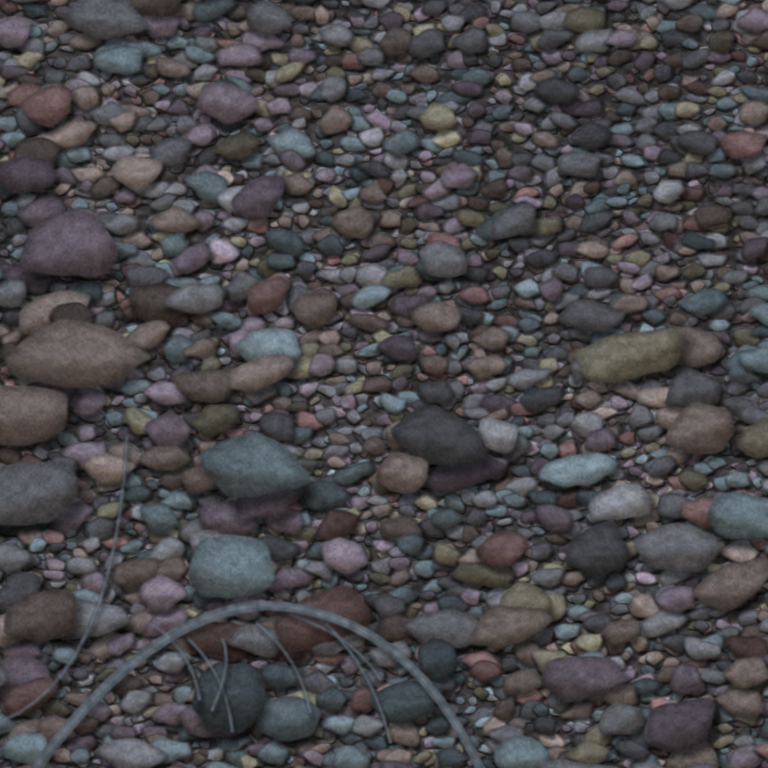
Give the GLSL for this texture, as a Shadertoy shader.

```glsl
// Dusky scree slope: flat angular stones scattered in layers from grit to rock,
// each a softened random polygon with a lit top, dark foot and cast shadow.
// A pale dead branch with thin twigs arches over the lower left.

const int LAYERS = 5;
const int SIDES = 7;
const float FINEST = 0.0135;      // row height of the smallest stones
const float GROWTH = 1.57;        // size ratio between layers
const float CELL_ASPECT = 1.5;
const float BLUR = 0.0021;        // edge softness in canvas units
const float SHADOW = 0.50;
const float GAIN = 1.06;
const vec3 GROUND = vec3(0.205, 0.198, 0.200);
const vec3 GREY = vec3(0.350, 0.350, 0.362);
const vec3 BROWN = vec3(0.375, 0.338, 0.322);
const vec3 MAUVE = vec3(0.372, 0.338, 0.368);
const vec3 SLATE = vec3(0.325, 0.368, 0.382);
const vec3 OCHRE = vec3(0.385, 0.372, 0.318);
const vec3 RUST = vec3(0.370, 0.295, 0.290);
const vec3 BARK = vec3(0.365, 0.405, 0.440);

float hash(vec2 p) {
    return fract(sin(dot(p, vec2(127.1, 311.7))) * 43758.5453);
}

float noise(vec2 p) {
    vec2 i = floor(p), f = fract(p);
    f = f * f * (3.0 - 2.0 * f);
    return mix(mix(hash(i), hash(i + vec2(1, 0)), f.x),
               mix(hash(i + vec2(0, 1)), hash(i + vec2(1, 1)), f.x), f.y);
}

vec3 stoneColour(vec2 id) {
    float kind = hash(id + 3.7), tone = hash(id + 8.3);
    vec3 c = kind < 0.30 ? GREY : kind < 0.52 ? BROWN : kind < 0.68 ? MAUVE
           : kind < 0.86 ? SLATE : kind < 0.94 ? OCHRE : RUST;
    return c * (mix(0.62, 1.25, tone) + 0.4 * pow(hash(id + 5.9), 10.0));
}

// Softened convex polygon, roughly of radius one
float stoneShape(vec2 p, vec2 id) {
    float sum = 0.0;
    for (int k = 0; k < SIDES; k++) {
        vec2 seed = id + float(k) * 1.37;
        float a = (float(k) + 0.8 * hash(seed)) * 6.2832 / float(SIDES);
        float reach = mix(0.72, 1.08, hash(seed + 21.3));
        sum += exp(11.0 * (dot(p, vec2(cos(a), sin(a))) - reach));
    }
    return log(sum + 1e-6) / 11.0;
}

// Paints one layer of stones, far rows first
void stoneLayer(inout vec3 col, vec2 uv, float size, float layer) {
    vec2 cell = size * vec2(CELL_ASPECT, 1.0);
    vec2 home = floor(uv / cell);
    for (int j = 1; j >= -1; j--)
    for (int i = -1; i <= 1; i++) {
        vec2 grid = home + vec2(i, j);
        vec2 id = grid + layer * 47.0;
        vec2 centre = (grid + mix(vec2(0.15), vec2(0.85),
                       vec2(hash(id), hash(id + 11.1)))) * cell;
        // Large stones gather toward the bottom and the left
        float coarse = smoothstep(0.25, 1.15, 1.25 - 0.75 * centre.y - 0.4 * centre.x);
        float density = layer < 1.5 ? 0.95 : layer < 2.5 ? 0.35 + 0.3 * coarse
                      : layer < 3.5 ? 0.08 + 0.48 * coarse : 0.02 + 0.30 * coarse;
        if (hash(id + 17.9) > density) continue;

        float radius = mix(0.34, 0.62, hash(id + 29.3));
        float tilt = mix(-0.28, 0.42, hash(id + 31.7));
        float c = cos(tilt), s = sin(tilt);
        vec2 p = mat2(c, -s, s, c) * (uv - centre) / (size * radius);
        p.x /= mix(1.15, 2.0, hash(id + 41.1));
        if (dot(p, p) > 3.2) continue;

        float soft = BLUR / (size * radius);
        float d = stoneShape(p, id);
        float shade = stoneShape(p + vec2(-0.08, 0.28), id);
        col *= 1.0 - SHADOW * smoothstep(0.22, -0.15, shade);

        // Sloping break between top face and front face
        float ridge = p.y + 0.6 * (hash(id + 53.0) - 0.5) * p.x + 0.25;
        float top = smoothstep(-0.25 - soft, 0.25 + soft, ridge);
        float grain = noise(uv * vec2(95.0, 140.0) + id) * 0.6 + noise(uv * 310.0) * 0.4;
        vec3 stone = stoneColour(id) * mix(0.76, 1.08, top);
        stone *= mix(vec3(1.02, 0.99, 0.96), vec3(0.98, 1.00, 1.04), top);
        stone *= mix(0.76, 1.0, smoothstep(0.02, -0.3, d)) * mix(0.82, 1.18, grain);
        col = mix(col, stone, smoothstep(soft, -soft, d));
    }
}

// Distance to a quadratic curve, walked in short segments
float curveDistance(vec2 p, vec2 a, vec2 b, vec2 c) {
    float d = 1.0;
    vec2 last = a;
    for (int k = 1; k <= 12; k++) {
        float t = float(k) / 12.0;
        vec2 next = mix(mix(a, b, t), mix(b, c, t), t), e = next - last;
        d = min(d, length(p - last - e * clamp(dot(p - last, e) / dot(e, e), 0.0, 1.0)));
        last = next;
    }
    return d;
}

void paintTwig(inout vec3 col, vec2 uv, vec2 a, vec2 b, vec2 c, float width, float strength) {
    float d = curveDistance(uv, a, b, c);
    float under = curveDistance(uv + vec2(-0.003, 0.007), a, b, c);
    col *= 1.0 - 0.35 * strength * smoothstep(width + 0.005, width * 0.5, under);
    vec3 bark = BARK * mix(0.8, 1.12, noise(uv * 120.0)) * (1.08 - 0.25 * d / width);
    col = mix(col, bark, strength * smoothstep(width + BLUR, width - BLUR, d));
}

void mainImage(out vec4 fragColor, in vec2 fragCoord) {
    vec2 uv = fragCoord / iResolution.y;
    vec2 warped = uv + 0.004 * (vec2(noise(uv * 60.0), noise(uv * 60.0 + 9.0)) - 0.5);
    vec3 col = GROUND * mix(0.6, 1.4, noise(uv * vec2(110.0, 170.0)));

    float size = FINEST;
    for (int n = 0; n < LAYERS; n++) {
        stoneLayer(col, warped, size, float(n));
        size *= GROWTH;
    }

    // Tangle of faint twigs under the arch
    for (int n = 0; n < 6; n++) {
        vec2 id = vec2(float(n), 4.0);
        vec2 root = vec2(0.20 + 0.045 * float(n), 0.20 - 0.04 * hash(id));
        vec2 tip = root + vec2(0.16 * hash(id + 2.0) - 0.03, -0.07 - 0.10 * hash(id + 5.0));
        paintTwig(col, uv, root, mix(root, tip, 0.5) + vec2(0.02, 0.015), tip, 0.0028, 0.6);
    }
    // Upright stem and main arch
    paintTwig(col, uv, vec2(0.165, 0.43), vec2(0.15, 0.12), vec2(0.0, 0.06), 0.0030, 0.6);
    paintTwig(col, uv, vec2(0.04, -0.01), vec2(0.19, 0.20), vec2(0.34, 0.212), 0.0075, 0.85);
    paintTwig(col, uv, vec2(0.34, 0.212), vec2(0.53, 0.21), vec2(0.63, -0.01), 0.0065, 0.9);

    // Broad tone drift and fine grain
    col *= GAIN * mix(0.92, 1.08, noise(uv * 5.0));
    col += 0.022 * (noise(uv * 330.0 + 5.0) - 0.5);
    fragColor = vec4(clamp(col, 0.0, 1.0), 1.0);
}
```
